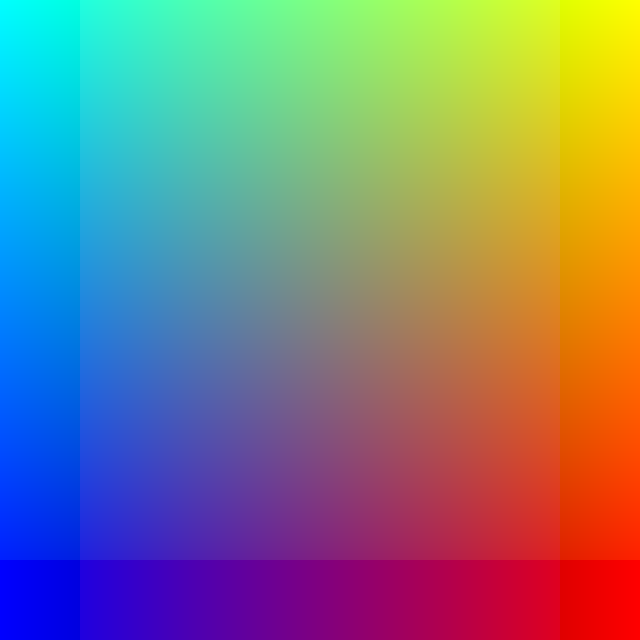
This background is drawn by a WebGL 1 fragment shader. Its source:

```glsl
precision highp float;
// Four-corner colour gradient whose faint channels are cut to zero, leaving flat-edged border bands.

uniform vec2 u_resolution;

// Keeps a channel only where it exceeds one eighth, with an edge one pixel wide.
vec3 cutFaint(vec3 channels, vec3 pixelStep) {
  return channels * smoothstep(0.125 - 0.5 * pixelStep, 0.125 + 0.5 * pixelStep, channels);
}

void main() {
  vec2 uv = gl_FragCoord.xy / u_resolution;
  vec2 pixel = 1.0 / u_resolution;

  // Red grows rightward, green upward and blue leftward.
  vec3 gradient = vec3(uv.x, uv.y, 1.0 - uv.x);

  // The cut forms the left, bottom and right bands.
  gl_FragColor = vec4(cutFaint(gradient, pixel.xyx), 1.0);
}
```
